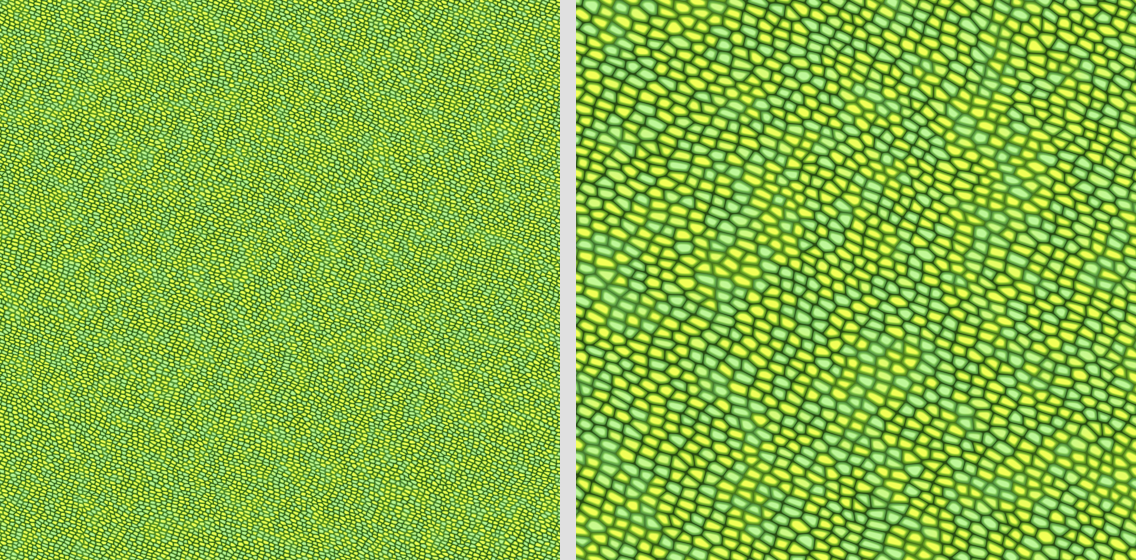
Left, the full canvas; right, a detail of the centre.
Write a WebGL 1 fragment shader that draws this texture.

```glsl
precision highp float;
// Fine green skin of tiny rounded, brick-like cells in tilted, wavering rows.
// Jittered sites in shifted rows form stretched Voronoi cells; the rounded
// distance to the cell border drives a ramp from dark seams to bright cores.

uniform vec2 u_resolution;

#define ROWS 158.0                // rows of cells per canvas height
#define ASPECT 1.65               // cell length over row height
#define TILT 0.39                 // downward slope of the rows, radians
#define JITTER vec2(0.66, 0.25)   // scatter of the sites along and across
#define ROW_SHIFT 0.8             // random sliding of whole rows
#define STRETCH vec2(0.33, 1.0)   // metric weights that keep cells brick-like
#define WARP 0.009                // wavering of the rows, canvas units
#define ROUNDING 12.0             // lower values round the corners more
#define MINT_SHARE 0.40           // share of mint cells
#define SEAM_FADE 0.55            // how far seams fade in soft patches

const vec3 SEAM = vec3(0.14, 0.28, 0.06);
const vec3 MOSS = vec3(0.41, 0.63, 0.14);
const vec3 LIME = vec3(0.60, 0.82, 0.21);
const vec3 YELLOW = vec3(0.95, 1.00, 0.34);
const vec3 SAGE = vec3(0.38, 0.65, 0.29);
const vec3 LEAF = vec3(0.52, 0.80, 0.34);
const vec3 MINT = vec3(0.75, 0.97, 0.60);

float hash(vec2 p) {
  return fract(sin(dot(p, vec2(127.1, 311.7))) * 43758.5453);
}

vec2 hash2(vec2 p) {
  return vec2(hash(p), hash(p + vec2(37.2, 17.9)));
}

float noise(vec2 p) {
  vec2 i = floor(p);
  vec2 f = fract(p);
  f = f * f * (3.0 - 2.0 * f);
  float low = mix(hash(i), hash(i + vec2(1.0, 0.0)), f.x);
  float high = mix(hash(i + vec2(0.0, 1.0)), hash(i + vec2(1.0, 1.0)), f.x);
  return mix(low, high, f.y);
}

vec2 noise2(vec2 p) {
  return vec2(noise(p), noise(p + vec2(53.7, 91.3))) - 0.5;
}

// Canvas position to row space: x runs along a row, y counts rows.
vec2 toRows(vec2 p) {
  p += WARP * noise2(p * 9.0) + 0.3 * WARP * noise2(p * 38.0 + 7.0);
  float c = cos(TILT);
  float s = sin(TILT);
  return ROWS * vec2(c * p.x - s * p.y, s * p.x + c * p.y);
}

// Rounded border distance in x, random value of the cell in y.
vec2 cellAt(vec2 q) {
  vec2 sites[9];
  vec2 nearest = vec2(0.0);
  vec2 nearestId = vec2(0.0);
  float best = 1e5;
  for (int j = 0; j < 3; j++) {
    float row = floor(q.y) + float(j) - 1.0;
    float slide = ROW_SHIFT * hash(vec2(row, 4.7));
    float column = floor(q.x / ASPECT - slide);
    for (int i = 0; i < 3; i++) {
      vec2 id = vec2(column + float(i) - 1.0, row);
      vec2 site = id + 0.5 + JITTER * (hash2(id) - 0.5);
      site.x = (site.x + slide) * ASPECT;
      vec2 offset = site - q;
      sites[j * 3 + i] = offset;
      float d = dot(offset * STRETCH, offset);
      if (d < best) {
        best = d;
        nearest = offset;
        nearestId = id;
      }
    }
  }
  // Smooth minimum over the borders rounds the corners.
  float sum = 1e-6;
  for (int k = 0; k < 9; k++) {
    vec2 normal = STRETCH * (sites[k] - nearest);
    float steepness = length(normal);
    if (steepness > 0.001) {
      float border = dot(0.5 * (sites[k] + nearest), normal / steepness);
      sum += exp(-ROUNDING * border);
    }
  }
  return vec2(-log(sum) / ROUNDING, hash(nearestId + 71.3));
}

vec3 skin(vec2 p) {
  vec2 cell = cellAt(toRows(p));
  float mintness = cell.y + 0.3 * (noise(p * 40.0 + 3.0) - 0.5);
  float mint = 1.0 - smoothstep(MINT_SHARE - 0.2, MINT_SHARE + 0.2, mintness);
  float soft = SEAM_FADE * smoothstep(0.4, 0.9, noise(p * 48.0 + 19.0));

  vec3 rim = mix(MOSS, SAGE, mint);
  vec3 body = mix(LIME, LEAF, mint);
  vec3 core = mix(YELLOW, MINT, mint);
  vec3 color = mix(mix(SEAM, rim, soft), rim, smoothstep(-0.02, 0.12, cell.x));
  color = mix(color, body, smoothstep(0.11, 0.24, cell.x));
  return mix(color, core, smoothstep(0.19, 0.35, cell.x));
}

void main() {
  // Four samples per pixel smooth the fine seams.
  vec3 color = vec3(0.0);
  for (int k = 0; k < 4; k++) {
    vec2 corner = vec2(mod(float(k), 2.0), floor(float(k) * 0.5)) - 0.5;
    color += skin((gl_FragCoord.xy + 0.5 * corner) / u_resolution.y);
  }
  gl_FragColor = vec4(color * 0.25, 1.0);
}
```
